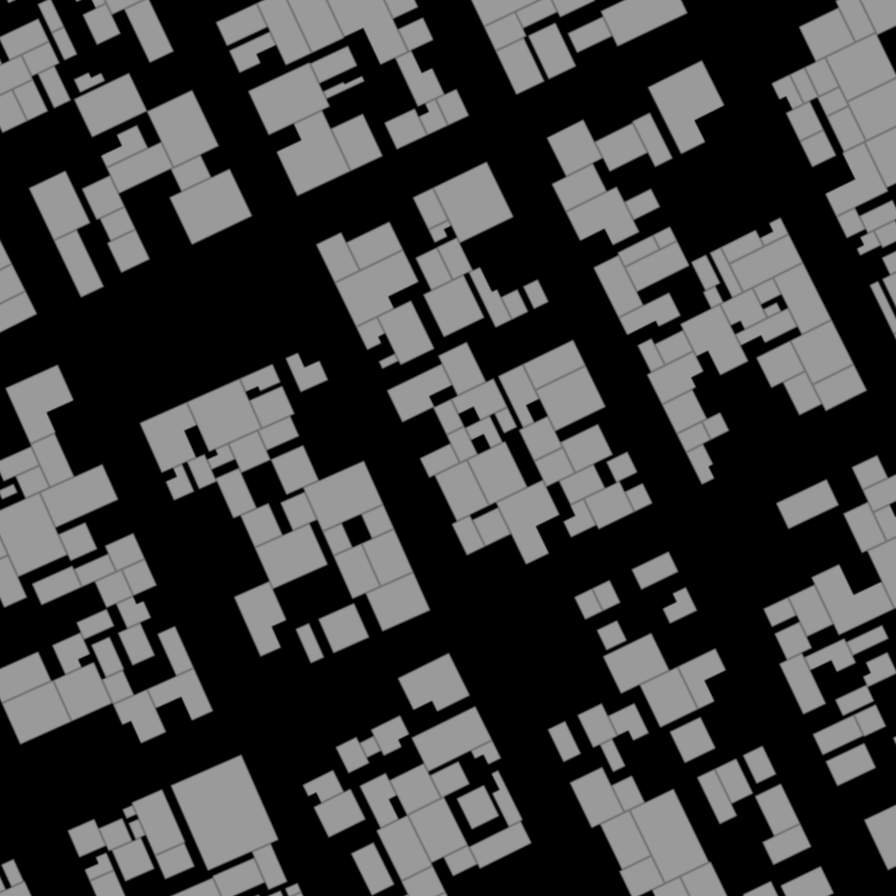
Write a WebGL 1 fragment shader that draws this texture map.

```glsl
precision highp float;
// Figure-ground plan of a tilted city grid: grey buildings on black ground.
// Each block is split at random into lots; some stay empty as yards, the others
// hold a building with setbacks and notches, parted by faint party walls.

uniform vec2 u_resolution;

#define TILT 0.436                 // street direction in radians
#define PITCH vec2(0.268, 0.48)    // spacing of the streets
#define ORIGIN vec2(0.066, 0.06)   // a street crossing
#define STREET 0.056               // street width
#define WOBBLE 0.03                // random turn of a block
#define LOT_MIN 0.035              // side below which a lot is never split
#define LOT_MAX 0.100              // side above which a lot is always split
#define YARD 0.06                  // chance that a group of lots is open
#define SETBACK 0.20               // chance that a side is pulled in
#define NOTCH 0.28                 // chance that a corner is cut out
#define WALL 0.0020                // reach of the party wall line
#define SOFTNESS 0.0026            // width of the edge filter

const vec3 GROUND = vec3(0.0);
const vec3 BUILDING = vec3(0.605);
const float WALL_SHADE = 0.68;

vec3 hash(vec3 p) {
  p = fract(p * vec3(0.1031, 0.1030, 0.0973));
  p += dot(p, p.yxz + 33.33);
  return fract((p.xxy + p.yxx) * p.zyx);
}

mat2 turn(float a) {
  return mat2(cos(a), -sin(a), sin(a), cos(a));
}

// Brightness of the building that fills the lot from lo to hi, at point p.
float building(vec2 p, vec2 lo, vec2 hi, vec3 seed) {
  vec2 size = hi - lo;
  vec3 a = hash(seed + 11.3);
  vec3 b = hash(seed + 23.7);
  vec3 c = hash(seed + 37.1);

  // Lots deep inside the block are more often empty.
  float depth = 1.0 - abs(lo.x + hi.x) / (PITCH.x - STREET);
  if (c.x > mix(0.97, 0.78, depth)) return 0.0;

  // Setbacks, decided for each side on its own.
  lo += size * step(a.xy, vec2(SETBACK)) * mix(0.12, 0.36, b.x);
  hi -= size * step(b.yz, vec2(SETBACK)) * mix(0.12, 0.36, a.z);
  vec2 inside = min(p - lo, hi - p);
  float d = min(inside.x, inside.y);
  if (d < 0.0) return 0.0;

  // A rectangular notch in one corner gives an L-shaped plan.
  vec3 n = hash(seed + 51.9);
  vec2 q = (p - lo) / (hi - lo);
  q = mix(q, 1.0 - q, step(0.5, n.xy));
  vec2 cut = mix(vec2(0.25), vec2(0.58), fract(n.yx * 7.0));
  if (c.y < NOTCH && q.x < cut.x && q.y < cut.y) return 0.0;

  return mix(WALL_SHADE, 1.0, smoothstep(0.0, WALL, d));
}

// Brightness of the plan at a point of the canvas.
float plan(vec2 p) {
  vec2 grid = (turn(TILT) * p - ORIGIN) / PITCH;
  vec2 block = floor(grid);
  vec3 r = hash(vec3(block + 40.0, 3.0));
  vec2 local = turn((r.x - 0.5) * 2.0 * WOBBLE) * ((fract(grid) - 0.5) * PITCH);

  vec2 hi = 0.5 * (PITCH - STREET);
  vec2 lo = -hi;
  if (any(greaterThan(abs(local), hi))) return 0.0;

  // Halve the block again and again, following the part that holds the point.
  float node = 1.0;
  vec3 seed = vec3(block + 40.0, node);
  for (int i = 0; i < 8; i++) {
    seed = vec3(block * 5.0 + 60.0, node * 1.7);
    vec3 h = hash(seed);
    vec2 size = hi - lo;
    if (i > 1 && hash(seed + 71.3).x < YARD) return 0.0;

    vec2 axis = size.x > size.y * mix(0.45, 1.7, h.x) ? vec2(1.0, 0.0) : vec2(0.0, 1.0);
    if (dot(size, axis) < mix(LOT_MIN, LOT_MAX, h.y)) break;

    float split = dot(mix(lo, hi, mix(0.32, 0.68, h.z)), axis);
    float side = step(split, dot(local, axis));
    lo = mix(lo, vec2(split), axis * side);
    hi = mix(hi, vec2(split), axis * (1.0 - side));
    node = node * 2.0 + side;
  }
  return building(local, lo, hi, seed);
}

void main() {
  float unit = min(u_resolution.x, u_resolution.y);
  vec2 p = gl_FragCoord.xy / unit;
  float spread = max(SOFTNESS, 1.0 / unit);

  // Average a 4 by 4 set of samples for smooth edges.
  float light = 0.0;
  for (int y = 0; y < 4; y++) {
    for (int x = 0; x < 4; x++) {
      vec2 offset = (vec2(float(x), float(y)) - 1.5) / 4.0;
      light += plan(p + offset * spread);
    }
  }
  gl_FragColor = vec4(mix(GROUND, BUILDING, light / 16.0), 1.0);
}
```
